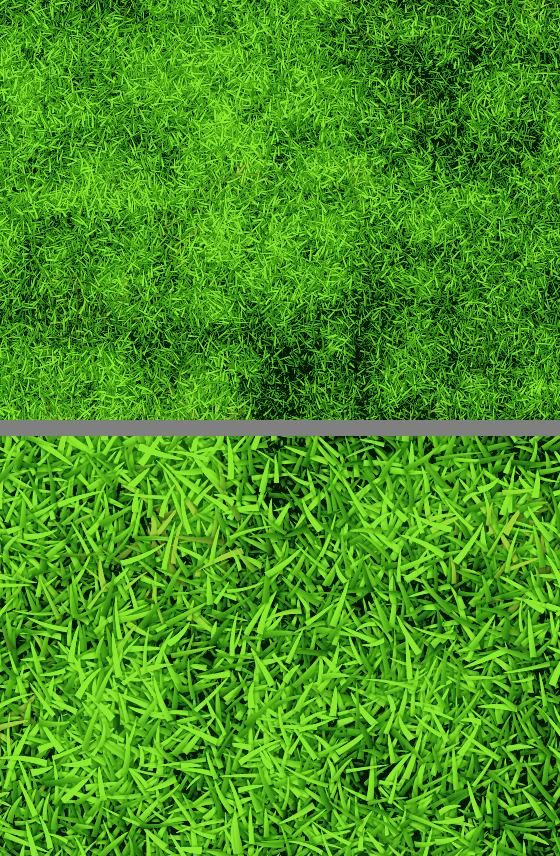
Top: the whole. Bottom: its middle third, enlarged.
This texture is drawn by a Shadertoy shader. Its source:

```glsl
vec4 hash4(vec3 v) {
    vec4 q = fract(v.xyzx * vec4(0.1031, 0.1030, 0.0973, 0.1099));
    q += dot(q, q.wzxy + 33.33);
    return fract((q.xxyz + q.yzzw) * q.zywx);
}

float noise(vec2 p) {
    vec2 cell = floor(p), f = fract(p);
    f = f * f * (3.0 - 2.0 * f);
    float low = mix(hash4(vec3(cell, 7.0)).x, hash4(vec3(cell + vec2(1, 0), 7.0)).x, f.x);
    float high = mix(hash4(vec3(cell + vec2(0, 1), 7.0)).x, hash4(vec3(cell + vec2(1, 1), 7.0)).x, f.x);
    return mix(low, high, f.y);
}

// Soft round patch of light or shade
float patchAt(vec2 p, vec2 center, float radius) {
    vec2 d = (p - center) / radius;
    return exp(-dot(d, d));
}

// Tone 0..1 from deep shade to sunlit blade
vec3 grassColor(float tone) {
    vec3 c = mix(vec3(0.02, 0.09, 0.01), vec3(0.09, 0.34, 0.05), smoothstep(-0.04, 0.11, tone));
    c = mix(c, vec3(0.16, 0.48, 0.06), clamp((tone - 0.11) / 0.14, 0.0, 1.0));
    c = mix(c, vec3(0.25, 0.61, 0.07), clamp((tone - 0.25) / 0.21, 0.0, 1.0));
    c = mix(c, vec3(0.36, 0.72, 0.10), clamp((tone - 0.46) / 0.25, 0.0, 1.0));
    c = mix(c, vec3(0.47, 0.84, 0.14), clamp((tone - 0.71) / 0.20, 0.0, 1.0));
    return mix(c, vec3(0.55, 0.92, 0.18), clamp((tone - 0.91) / 0.25, 0.0, 1.0));
}

void mainImage(out vec4 fragColor, in vec2 fragCoord) {
    vec2 p = fragCoord / iResolution.y;
    float edge = 0.6 / iResolution.y;
    float tone = 0.05, dryness = 0.0;

    // Overlapping layers of blades, from the ground up
    const int LAYERS = 18;
    for (int layer = 0; layer < LAYERS; layer++) {
        float depth = float(layer) / float(LAYERS - 1);
        vec2 grid = p / 0.021 + 40.0 * hash4(vec3(float(layer), 3.0, 5.0)).xy;
        for (int k = 0; k < 9; k++) {
            vec2 id = floor(grid) + vec2(k % 3, k / 3) - 1.0;
            vec4 r = hash4(vec3(id, float(layer) + 11.0));
            vec4 s = hash4(vec3(id.yx, float(layer) + 57.0));
            vec2 offset = (grid - id - r.xy) * 0.021;
            vec2 root = p - offset;

            // Blade axis: mostly upright, swayed by its tuft
            float sway = sin(root.x * 17.0 + 3.0 * sin(root.y * 13.0));
            float angle = 1.57 + 2.2 * (r.z + s.x - 1.0) + 0.5 * sway;
            vec2 axis = vec2(cos(angle), sin(angle));
            vec2 q = vec2(dot(offset, axis), dot(offset, vec2(-axis.y, axis.x)));

            // Slightly curved, tapering blade
            float halfLength = mix(0.008, 0.020, s.y);
            float along = q.x / halfLength;
            q.y -= (s.z - 0.5) * 0.004 * along * along;
            float width = mix(0.0014, 0.0029, s.w);
            float taper = width * sqrt(clamp(0.5 - 0.5 * along, 0.0, 1.0));
            float d = max(abs(q.y) - taper, abs(q.x) - halfLength);

            // Shadow around the blade, then the blade itself
            tone *= 1.0 - 0.27 * smoothstep(0.003, 0.0, d);
            float bladeTone = 0.17 + 0.66 * depth + 0.8 * (r.w - 0.5)
                + 0.16 * along + 0.14 * clamp(q.y / width, -1.0, 1.0);
            float cover = smoothstep(edge, -edge, d);
            tone = mix(tone, clamp(bladeTone, 0.0, 1.1), cover);
            dryness = mix(dryness, step(0.86, fract(r.w * 7.0 + s.x)), cover);
        }
    }

    // Broad light and shade across the lawn
    tone += 0.22 * (noise(p * 4.0 + 2.0) - 0.5) + 0.30 * (noise(p * 15.0) - 0.5);
    tone += 0.12 * patchAt(p, vec2(0.62, 0.36), 0.28) + 0.07 * patchAt(p, vec2(0.15, 0.75), 0.35);
    tone -= 0.20 * patchAt(p, vec2(0.70, 0.08), 0.15) + 0.10 * patchAt(p, vec2(1.25, 0.75), 0.28);

    // Harsh sunlight deepens the contrast
    tone = clamp(0.48 + 1.42 * (tone - 0.53), -0.05, 1.16);
    vec3 color = grassColor(tone);

    // Sparse straw-coloured blades in worn spots
    float worn = smoothstep(0.60, 0.85, noise(p * 7.0 + 31.0));
    vec3 straw = vec3(0.66, 0.74, 0.22) * (0.35 + 0.7 * clamp(tone, 0.0, 1.0));
    color = mix(color, straw, dryness * (0.08 + 0.6 * worn));
    fragColor = vec4(color, 1.0);
}
```
